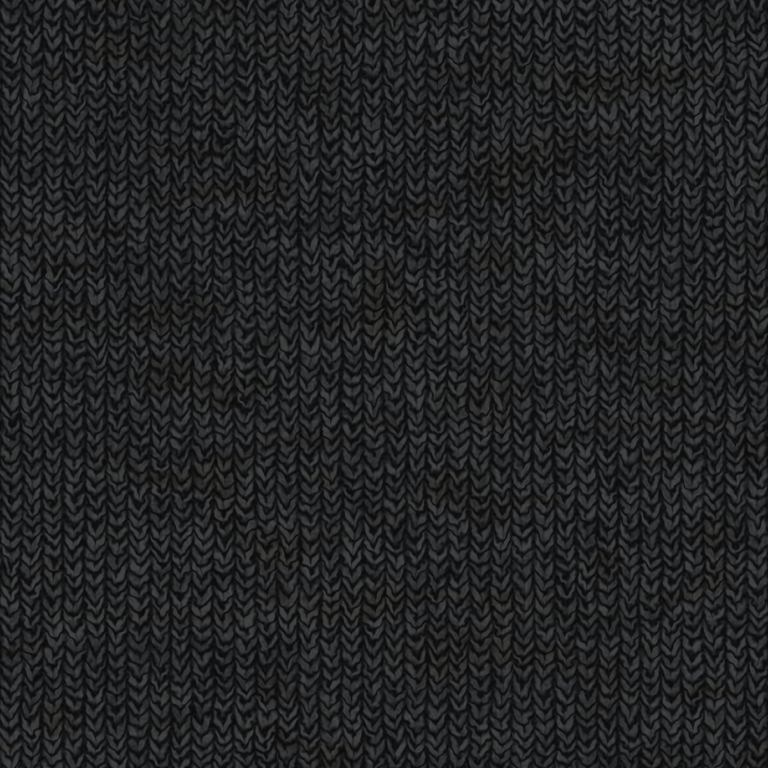
This texture is drawn by a WebGL 2 fragment shader. Its source:

```glsl
#version 300 es
precision highp float;
// Charcoal stockinette knit: 36 columns of V stitches in 60 rows.
// Each mirrored half column is sheared into slanted, fuzzy yarn leaves,
// then varied by stitch, fibre, row and broad patches of shade.

uniform vec2 u_resolution;
out vec4 fragColor;

float hash(vec2 p) {
    vec3 q = fract(vec3(p.xyx) * 0.1031);
    q += dot(q, q.yzx + 33.33);
    return fract((q.x + q.y) * q.z);
}

float noise(vec2 p) {
    vec2 i = floor(p);
    vec2 f = fract(p);
    f = f * f * (3.0 - 2.0 * f);
    return mix(mix(hash(i), hash(i + vec2(1, 0)), f.x),
               mix(hash(i + vec2(0, 1)), hash(i + vec2(1, 1)), f.x), f.y);
}

// Yarn height from 0 in the gaps to 1 on top of a leaf
float knit(vec2 uv) {
    vec2 p = uv * vec2(36.0, 60.0);

    // Hand of the knit: uneven columns, rows and ragged yarn edges
    vec2 ragged = vec2(noise(uv * 150.0 + 17.0), noise(uv * 150.0 + 59.0)) - 0.5;
    p.x += 0.2 * (noise(p * vec2(0.9, 0.5)) - 0.5) + 0.14 * ragged.x;
    p.y += 0.7 * (noise(p * vec2(0.9, 0.4) + 71.0) - 0.5) + 0.4 * ragged.y;

    float column = floor(p.x);
    float x = fract(p.x) - 0.5;
    float side = step(0.0, x);
    float along = 2.0 * abs(x);
    p.y += 0.7 * hash(vec2(column, 5.0)) + 0.2 * hash(vec2(column, side + 8.0));

    // Shear each half so its leaves rise from the centre outwards
    float y = p.y - 1.0 * mix(along, along * along, 0.25);
    vec2 stitch = vec2(2.0 * column + side, floor(y) + 20.0);
    float v = fract(y) - 0.5;
    float u = 2.0 * along - 1.0;

    // Tapered leaf with a soft round profile
    float halfWidth = 0.56 - 0.1 * u * u - 0.1 * hash(stitch + 9.0);
    float leaf = smoothstep(halfWidth, halfWidth - 0.38, abs(v));

    // Deep groove between columns, shallow crease down the middle
    float depth = 0.55 + 0.4 * hash(vec2(floor(p.x + 0.5), floor(p.y * 0.5)));
    float groove = 1.0 - depth * smoothstep(0.66, 0.98, along);
    float crease = 1.0 - 0.25 * smoothstep(0.2, 0.0, along);

    // Twisted fibres follow the leaf
    float fibre = noise(vec2(along * 3.0, y * 4.0) + stitch * 7.0);
    float tone = 0.72 + 0.26 * hash(stitch) + 0.4 * (fibre - 0.5);
    return leaf * groove * crease * tone;
}

void main() {
    vec2 uv = gl_FragCoord.xy / u_resolution;

    // Average four nearby samples to smooth the edges
    float height = 0.0;
    for (int i = 0; i < 4; i++) {
        vec2 offset = vec2(i % 2, i / 2) * 0.5 - 0.25;
        height += 0.25 * knit(uv + offset / u_resolution);
    }

    // Loose fuzz, uneven rows and broad wear
    float fuzz = noise(uv * 330.0) - 0.5;
    float rows = noise(uv * vec2(9.0, 44.0) + 13.0) - 0.5;
    float patches = noise(uv * vec2(4.0, 9.0) + 40.0) - 0.5;
    float light = height * (1.0 + 0.24 * rows + 0.14 * patches) + 0.24 * fuzz;
    light = clamp(light + 0.06, 0.0, 1.1);

    vec3 gap = vec3(0.046, 0.046, 0.052);
    vec3 yarn = vec3(0.228, 0.237, 0.24);
    vec3 color = mix(gap, yarn, light);

    // Faint brown cast in small dull bands
    float brown = smoothstep(0.6, 0.9, noise(uv * vec2(14.0, 40.0) + 90.0));
    color *= mix(vec3(1.0), vec3(0.95, 0.92, 0.87), brown);
    fragColor = vec4(color, 1.0);
}
```
